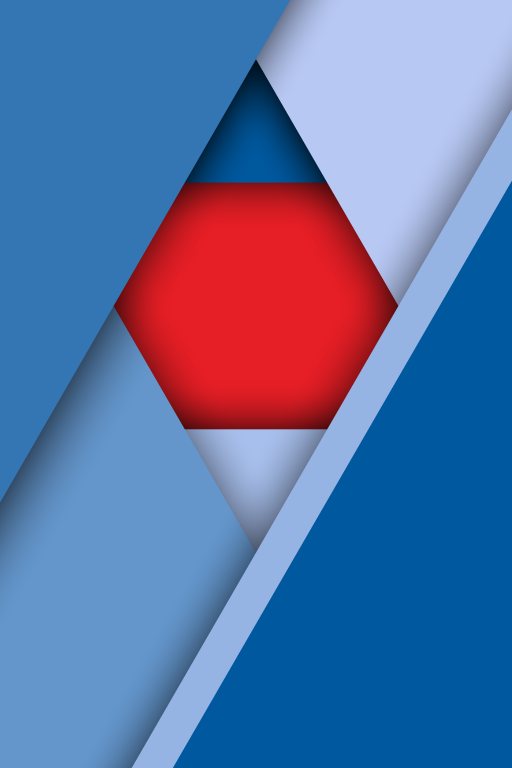
Reproduce this background procedurally as a Shadertoy shader.

```glsl
// Layered paper panels: two slanted sheets frame a diamond opening that holds
// a red hexagon. Signed distances to lines at 60 degrees bound every panel,
// and soft inner shadows darken the lower sheets beside the raised edges.

#define HEX_CENTER  vec2(0.0, 0.1016)
#define APOTHEM     0.1606
#define STRIP_OUTER 0.2070
#define SHADOW_SIZE 0.066
#define LONG_SHADOW 0.092

const vec3 LEFT_BLUE  = vec3(0.204, 0.463, 0.706);
const vec3 DEEP_BLUE  = vec3(0.000, 0.345, 0.620);
const vec3 STRIP_BLUE = vec3(0.588, 0.706, 0.890);
const vec3 LAVENDER   = vec3(0.718, 0.784, 0.953);
const vec3 MID_BLUE   = vec3(0.392, 0.588, 0.800);
const vec3 PALE_BLUE  = vec3(0.655, 0.749, 0.925);
const vec3 RED        = vec3(0.902, 0.118, 0.145);

// Antialiased coverage of the side where d is positive
float cover(float d) {
    return clamp(d * iResolution.y + 0.5, 0.0, 1.0);
}

// Light left at distance d from a raised edge
float shade(float d, float size, float strength) {
    float t = clamp(1.0 - d / size, 0.0, 1.0);
    return 1.0 - strength * t * t;
}

void mainImage(out vec4 fragColor, in vec2 fragCoord) {
    vec2 p = (fragCoord - 0.5 * iResolution.xy) / iResolution.y - HEX_CENTER;

    // Coordinates across the two slanted directions
    float rise = dot(p, vec2(-0.8660, 0.5));
    float fall = dot(p, vec2(0.8660, 0.5));

    // Distances inward from the six sides of the hexagon
    float upLeft    = APOTHEM - rise;
    float downRight = APOTHEM + rise;
    float upRight   = APOTHEM - fall;
    float downLeft  = APOTHEM + fall;
    float top       = APOTHEM - p.y;
    float bottom    = APOTHEM + p.y;

    // Red hexagon, sunk on all sides
    vec3 color = RED
        * shade(upLeft, SHADOW_SIZE, 0.42) * shade(downRight, SHADOW_SIZE, 0.38)
        * shade(upRight, SHADOW_SIZE, 0.42) * shade(downLeft, SHADOW_SIZE, 0.38)
        * shade(top, SHADOW_SIZE, 0.44) * shade(bottom, SHADOW_SIZE, 0.48);

    // Triangles in the upper and lower tips of the diamond
    vec3 upperTip = DEEP_BLUE
        * shade(upLeft, SHADOW_SIZE, 0.62) * shade(upRight, SHADOW_SIZE, 0.62);
    vec3 lowerTip = PALE_BLUE
        * shade(downLeft, SHADOW_SIZE, 0.32) * shade(downRight, SHADOW_SIZE, 0.36);
    color = mix(color, upperTip, cover(-top));
    color = mix(color, lowerTip, cover(-bottom));

    // Sheets on either side of the diamond
    vec3 upperSheet = LAVENDER
        * shade(upLeft, SHADOW_SIZE, 0.42) * shade(downRight, SHADOW_SIZE, 0.36);
    vec3 lowerSheet = MID_BLUE
        * shade(upLeft, LONG_SHADOW, 0.50) * shade(downRight, SHADOW_SIZE, 0.38);
    color = mix(color, upperSheet, cover(-upRight));
    color = mix(color, lowerSheet, cover(-downLeft));

    // Raised outer panels and the pale strip
    color = mix(color, LEFT_BLUE, cover(-upLeft));
    color = mix(color, STRIP_BLUE, cover(-downRight));
    color = mix(color, DEEP_BLUE, cover(-rise - STRIP_OUTER));

    fragColor = vec4(color, 1.0);
}
```
